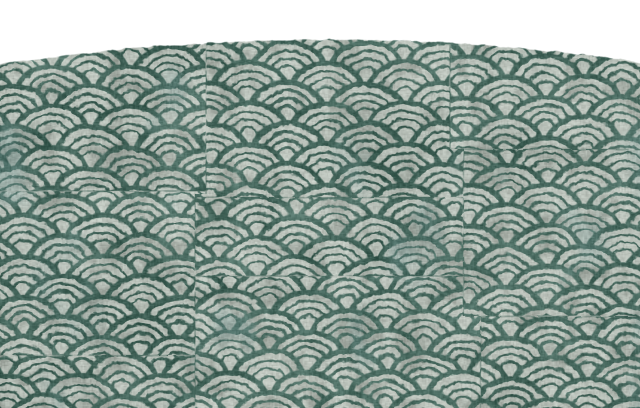
Reproduce this pattern procedurally as a Shadertoy shader.

```glsl
// Worn patchwork cloth with overlapping wave scallops under a curved upper edge

const float PERIOD = 0.122;                // scallop spacing across, canvas width = 1
const float ROW = 0.0318;                  // spacing between rows
const vec2 RADIUS = vec2(0.0615, 0.0535);  // scallop half width and height
const vec3 DYE = vec3(0.255, 0.385, 0.345);
const vec3 RESIST = vec3(0.745, 0.772, 0.742);
const vec3 WASH = vec3(0.45, 0.59, 0.58);

float hash(vec2 p) {
    return fract(sin(dot(p, vec2(127.1, 311.7))) * 43758.5453);
}

float noise(vec2 p) {
    vec2 i = floor(p), f = fract(p);
    f = f * f * (3.0 - 2.0 * f);
    return mix(mix(hash(i), hash(i + vec2(1, 0)), f.x),
               mix(hash(i + vec2(0, 1)), hash(i + vec2(1, 1)), f.x), f.y);
}

float fbm(vec2 p) {
    return 0.55 * noise(p) + 0.3 * noise(p * 2.1 + 7.3) + 0.15 * noise(p * 4.3 + 3.1);
}

float smoothMax(float a, float b, float k) {
    float h = max(k - abs(a - b), 0.0) / k;
    return max(a, b) + 0.25 * h * h * k;
}

// Signed distance to three pale arcs around a solid core, radius 1 outside
float arcs(float d, float halfWidth) {
    const float core = 0.2675, pitch = 0.225;
    float ring = abs(mod(min(d, 0.942) - core, pitch) - 0.5 * pitch) - halfWidth;
    return d < core ? d - core + 0.5 * pitch - halfWidth : ring;
}

// Lower rows lie in front: take the first scallop that covers p
float scallops(vec2 p, float wobble, float seed) {
    float first = ceil((p.y - RADIUS.y) / ROW) - 1.0;
    float clearance = 1.0;
    for (int k = 0; k < 5; k++) {
        float row = first + float(k);
        float shift = 0.5 * mod(row, 2.0);
        float column = floor(p.x / PERIOD - shift + 0.5);
        vec2 id = vec2(column, row) + seed * 17.0;
        vec2 center = vec2((column + shift) * PERIOD, row * ROW);
        float d = length((p - center) / RADIUS);
        if (d < 1.0) {
            float halfWidth = 0.074 + 0.014 * (hash(id) - 0.5);
            float drift = 0.03 * (hash(id + 5.0) - 0.5);
            float pale = arcs(d + wobble + drift * (1.0 - d), halfWidth);
            return smoothMax(pale, 0.045 - clearance, 0.06);
        }
        clearance = min(clearance, d - 1.0);
    }
    return 1.0;
}

// Returns panel column, panel row and distance to the closest seam
vec3 panel(vec2 p) {
    float left = p.y > 0.334 ? 0.322 : 0.305;
    float right = p.y > 0.404 ? 0.703 : (p.y > 0.143 ? 0.724 : 0.751);
    float column = step(left, p.x) + step(right, p.x);
    vec2 cuts = column < 0.5 ? vec2(0.339, 0.082)
              : column < 1.5 ? vec2(0.329, 0.206) : vec2(0.404, 0.143);
    float row = step(cuts.x, p.y) + step(cuts.y, p.y);
    vec2 across = abs(p.x - vec2(left, right));
    vec2 down = abs(p.y - cuts);
    return vec3(column, row, min(min(across.x, across.y), min(down.x, down.y)));
}

vec3 cloth(vec2 p, float pixel) {
    vec3 patchInfo = panel(p + 0.0012 * (noise(p * 90.0) - 0.5));
    float seed = hash(patchInfo.xy + 2.0);

    // Hand-drawn waver and a different alignment in each panel
    vec2 waver = vec2(fbm(p * 22.0), fbm(p * 22.0 + 40.0)) - 0.5;
    vec2 q = p + 0.009 * waver + vec2(seed, hash(patchInfo.yx + 8.0)) * vec2(PERIOD, 2.0 * ROW);
    float wobble = 0.065 * (noise(p * 130.0) - 0.5) + 0.035 * (noise(p * 300.0) - 0.5);
    float d = scallops(q, wobble, seed);
    float soft = max(0.028, 0.8 * pixel / RADIUS.y);
    float pale = 1.0 - smoothstep(-soft, soft, d);

    // Uneven dye, faded folds and bluish washes
    float fade = fbm(p * vec2(9.0, 14.0) + seed * 9.0);
    vec3 dark = DYE + 0.16 * (fade - 0.42) + 0.07 * (noise(p * 70.0) - 0.5);
    vec3 light = RESIST - 0.12 * smoothstep(0.45, 0.8, fbm(p * 28.0 + 11.0));
    vec3 color = mix(dark, light, pale * (0.94 + 0.06 * fade));
    float wash = smoothstep(0.58, 0.82, fbm(p * vec2(11.0, 8.0) + 25.0));
    color = mix(color, WASH, 0.35 * wash);
    color += 0.05 * (noise(vec2(p.x * 38.0, p.y * 3.0)) - 0.5);

    // Woven threads and stitched seams
    float weave = noise(p * vec2(430.0, 170.0)) + noise(p * vec2(190.0, 480.0)) - 1.0;
    color += 0.075 * weave;
    float seam = 1.0 - smoothstep(0.0006, 0.0006 + max(0.0014, pixel), patchInfo.z);
    float stitch = noise(p * 75.0);
    return mix(color, mix(DYE, RESIST, smoothstep(0.5, 0.8, stitch)), 0.4 * seam);
}

void mainImage(out vec4 fragColor, in vec2 fragCoord) {
    vec2 p = fragCoord / iResolution.x;
    float pixel = 1.0 / iResolution.x;
    // Frayed curved top edge
    float t = (p.x - 0.51) / 0.5;
    float edge = 0.5755 - 0.037 * t * t + 0.005 * (fbm(vec2(p.x * 70.0, 4.0)) - 0.5);
    float cover = 1.0 - smoothstep(-pixel, pixel, p.y - edge);
    fragColor = vec4(mix(vec3(1.0), clamp(cloth(p, pixel), 0.0, 1.0), cover), 1.0);
}
```
